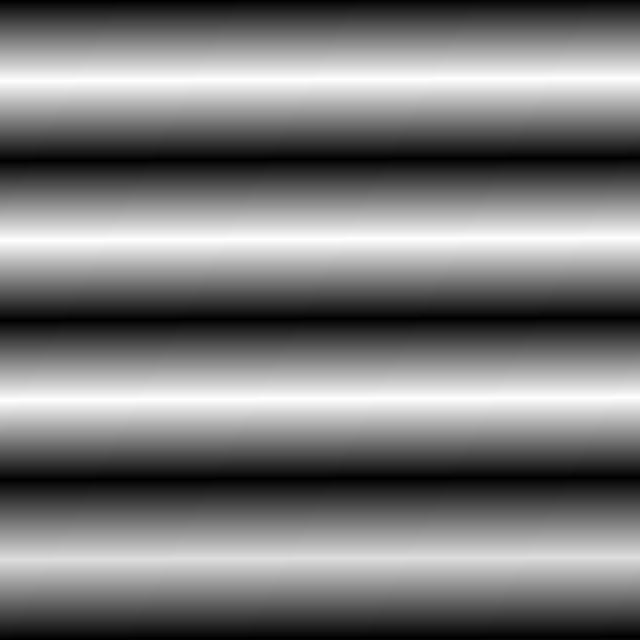
Write a Shadertoy shader that draws this pattern.

```glsl
// Four soft horizontal bands, black to white and back, lifted slightly by faint diagonal steps.

// Linear ramp from 0 up to 1 and back to 0 over each unit.
float triangleWave(float phase) {
    return 1.0 - abs(2.0 * fract(phase) - 1.0);
}

// Staircase that climbs by one per unit, with a softened riser.
float softStairs(float s) {
    return floor(s) + smoothstep(0.96, 1.0, fract(s));
}

void mainImage(out vec4 fragColor, in vec2 fragCoord) {
    vec2 uv = fragCoord / iResolution.xy;
    float down = 1.0 - uv.y;

    // Slanted facets, each nudging the bands upward a little
    float facet = softStairs((uv.x + 0.545 * down) / 0.185 - 0.03);
    float phase = 4.0 * down + 0.003 * facet - 0.005;

    // The lowest band is dimmer than the rest
    float peak = phase < 3.0 ? 1.0 : 0.87;

    fragColor = vec4(vec3(peak * triangleWave(phase)), 1.0);
}
```
